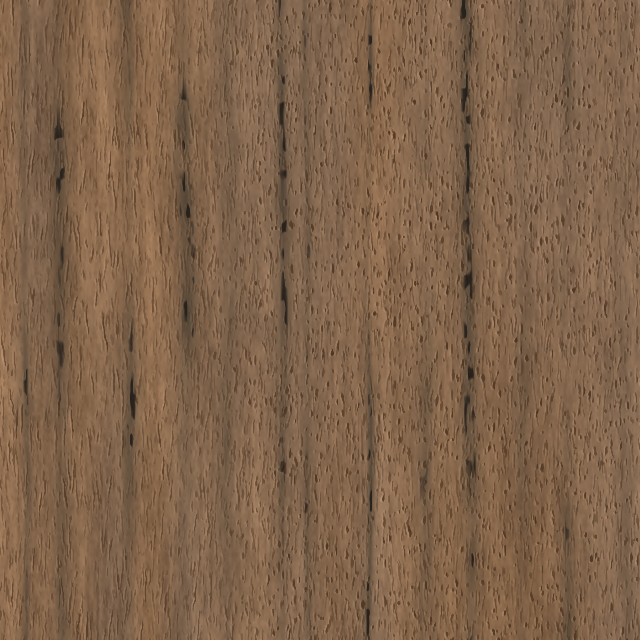
This texture is drawn by a Shadertoy shader. Its source:

```glsl
// Walnut veneer with upright grain: stretched noise gives bands and fibres,
// a loop lays soft grey growth streaks, and jittered cells hold the pores,
// long and thin on the left, short and dashed on the right.

const vec3 BROWN = vec3(0.468, 0.358, 0.266);
const vec3 PALE  = vec3(0.592, 0.460, 0.347);
const vec3 GREY  = vec3(0.310, 0.262, 0.208);
const vec3 PORE  = vec3(0.290, 0.190, 0.110);
const vec3 INK   = vec3(0.120, 0.105, 0.090);
const vec3 AMBER = vec3(0.016, 0.002, -0.012);

const float STREAKS = 13.0;
const float STREAK_DEPTH = 0.78;
const float PORE_DEPTH = 0.88;
const float RELIEF = 0.085;

float hash(vec2 p) {
    vec3 q = fract(p.xyx * 0.1031);
    q += dot(q, q.yzx + 33.33);
    return fract((q.x + q.y) * q.z);
}

float noise(vec2 p) {
    vec2 i = floor(p), f = fract(p);
    f = f * f * (3.0 - 2.0 * f);
    float low  = mix(hash(i), hash(i + vec2(1, 0)), f.x);
    float high = mix(hash(i + vec2(0, 1)), hash(i + vec2(1, 1)), f.x);
    return mix(low, high, f.y);
}

float fbm(vec2 p) {
    float sum = 0.0, gain = 0.5;
    for (int i = 0; i < 4; i++) {
        sum += gain * noise(p);
        p = p * 2.03 + 17.7;
        gain *= 0.5;
    }
    return sum / 0.9375;
}

// One slanted, rough-edged ellipse per occupied cell, thinned out in patches.
float pores(vec2 p, vec2 cell, vec2 radius, float density, float seed) {
    vec2 q = p / cell;
    q.y += 19.0 * hash(vec2(floor(q.x), seed));
    vec2 id = floor(q) + seed;
    if (hash(id) > density * (0.4 + 1.2 * noise(id * 0.37))) return 0.0;
    vec2 centre = 0.35 + 0.3 * vec2(hash(id + 3.7), hash(id + 9.2));
    vec2 d = (fract(q) - centre) * cell;
    d.x += d.y * 0.30 * (hash(id + 5.1) - 0.5);
    radius *= 0.5 + 0.8 * vec2(hash(id + 13.3), hash(id + 21.9));
    radius = max(radius, 0.75 / iResolution.y);
    float rough = 0.8 * (noise(p * vec2(400.0, 210.0)) - 0.5);
    float strength = 0.35 + 0.65 * hash(id + 31.4);
    return strength * (1.0 - smoothstep(0.60, 1.20, length(d / radius) + rough));
}

// Blend of long and short pores, chosen by how straight the grain runs.
float grainPores(vec2 p, float straight) {
    float lengthy = pores(p, vec2(0.0065, 0.100), vec2(0.0012, 0.025), 0.62, 11.0);
    float fine    = pores(p, vec2(0.0050, 0.050), vec2(0.0010, 0.012), 0.50, 47.0);
    float dashed  = pores(p, vec2(0.0082, 0.032), vec2(0.0018, 0.0072), 0.56, 83.0);
    float flecks  = pores(p, vec2(0.0070, 0.021), vec2(0.0014, 0.0044), 0.34, 29.0);
    return max(max(lengthy * mix(0.40, 0.80, straight), 0.6 * fine),
               max(dashed, 0.85 * flecks) * mix(1.0, 0.30, straight));
}

// Strongest grey streak at p, each with its own width, wander and fading.
float growthStreaks(vec2 p) {
    float streak = 0.0;
    for (float i = 0.0; i < STREAKS; i++) {
        float centre = (i + 0.5 + 0.75 * (hash(vec2(i, 4.0)) - 0.5)) / STREAKS;
        centre += 0.010 * (noise(vec2(p.y * 3.5, i * 7.3)) - 0.5);
        float width = mix(0.004, 0.013, hash(vec2(i, 8.0)));
        float fade = smoothstep(0.1, 0.75, noise(vec2(p.y * 3.0, i * 5.7 + 40.0)));
        float strength = mix(0.35, 1.0, hash(vec2(i, 15.0))) * mix(0.3, 1.0, fade);
        float d = (p.x - centre) / width;
        float profile = 0.7 * exp(-d * d) + 0.3 * exp(-0.12 * d * d);
        streak = max(streak, strength * profile);
    }
    return streak;
}

void mainImage(out vec4 fragColor, in vec2 fragCoord) {
    vec2 uv = fragCoord / iResolution.y;

    // Gentle wander of the grain, plus ragged detail for the pore outlines
    vec2 p = uv;
    p.x += 0.010 * (noise(uv * vec2(3.0, 2.0)) - 0.5);
    p.x += 0.003 * (noise(uv * vec2(12.0, 4.0) + 5.0) - 0.5);
    vec2 ragged = p;
    ragged.x += 0.0020 * (noise(uv * vec2(140.0, 95.0)) - 0.5);
    float straight = 1.0 - smoothstep(0.25, 0.50, uv.x + 0.12 * (noise(uv * vec2(9.0, 2.0)) - 0.5));

    // Ground tone from broad bands down to single fibres
    float bands  = fbm(vec2(p.x * 11.0, p.y * 0.9 + 3.0)) - 0.5;
    float mottle = noise(p * vec2(24.0, 9.0) + 60.0) - 0.5;
    float fibres = fbm(vec2(p.x * 95.0, p.y * 5.0)) - 0.5;
    float fuzz   = noise(ragged * vec2(225.0, 38.0)) - 0.5;
    float speck  = noise(uv * vec2(270.0, 150.0) + 90.0) - 0.5;
    float tone = 0.60 + 1.05 * bands + 0.35 * mottle
               + mix(0.75, 1.25, straight) * fibres + 0.62 * fuzz + 0.42 * speck;
    vec3 color = mix(BROWN, PALE, tone);
    color += AMBER * (2.0 * noise(vec2(p.x * 17.0 + 8.0, p.y * 1.2)) - 0.9);

    // Grey streaks, broken up by blotches and fibres
    float blotch = noise(ragged * vec2(70.0, 16.0) + 33.0) - 0.5;
    float streak = growthStreaks(p) * clamp(0.95 + 1.1 * fibres + 0.7 * blotch, 0.0, 1.4);
    color = mix(color, GREY, clamp(STREAK_DEPTH * streak, 0.0, 0.9));

    // Pores with a lit edge, then ragged ink inside the streaks
    float pore = grainPores(ragged, straight);
    float lit = grainPores(ragged + vec2(0.0026, 0.0010), straight);
    color += RELIEF * max(lit - pore, 0.0);
    color = mix(color, PORE, PORE_DEPTH * pore);
    float ink = smoothstep(0.60, 0.76, noise(ragged * vec2(170.0, 48.0) + 7.0));
    color = mix(color, INK, 0.85 * ink * smoothstep(0.50, 0.85, streak));

    fragColor = vec4(clamp(color, 0.0, 1.0), 1.0);
}
```
